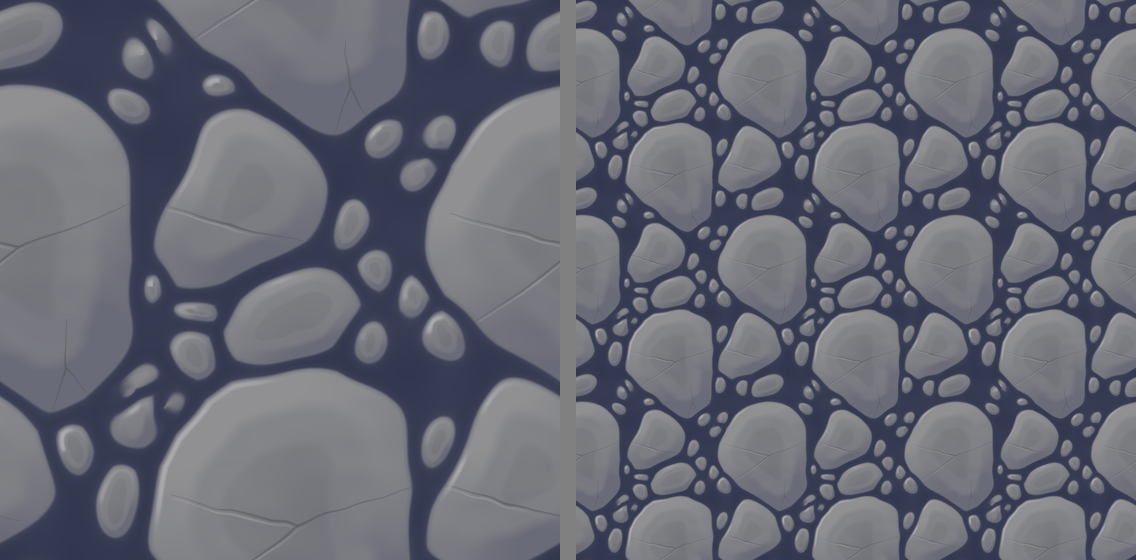
Left, the tile; right, the same tile 3 across and 3 down.
A WebGL 2 fragment shader for this texture:

```glsl
#version 300 es
precision highp float;
uniform vec2 u_resolution;
out vec4 fragColor;

const float PEBBLE_GRID = 7.0;
const float HALF_GAP = 0.010;
const vec3 MORTAR = vec3(0.205, 0.225, 0.318);
const vec3 HALO = vec3(0.30, 0.31, 0.38);
const vec3 BODY = vec3(0.495, 0.50, 0.518);
const vec3 LIT = vec3(0.565, 0.565, 0.575);
const vec3 SHADE = vec3(0.415, 0.42, 0.47);
const vec3 GLINT = vec3(0.68, 0.68, 0.70);
const vec3 CRACK = vec3(0.34, 0.34, 0.36);

// The two closest stones: distances, plus offset, size and kind of the first.
struct Nearest { float first; float second; vec2 local; float size; int kind; };

vec2 hash2(vec2 p) {
    vec3 a = fract(p.xyx * vec3(0.1031, 0.1030, 0.0973));
    a += dot(a, a.yzx + 33.33);
    return fract((a.xx + a.yz) * a.zy);
}

// Value noise that wraps after freq cells.
float noise(vec2 p, vec2 freq) {
    vec2 cell = floor(p * freq), f = fract(p * freq);
    f = f * f * (3.0 - 2.0 * f);
    vec2 lo = mod(cell, freq), hi = mod(cell + 1.0, freq);
    return mix(mix(hash2(lo).x, hash2(vec2(hi.x, lo.y)).x, f.x),
               mix(hash2(vec2(lo.x, hi.y)).x, hash2(hi).x, f.x), f.y);
}

float smoothMax(float a, float b, float k) {
    float h = max(k - abs(a - b), 0.0) / k;
    return max(a, b) + h * h * k * 0.25;
}

float ellipse(vec2 q, vec2 radii) {
    float k = length(q / radii);
    return k * (k - 1.0) / max(length(q / (radii * radii)), 1e-4);
}

float boulder(vec2 q) {
    float d = ellipse(q - vec2(0.03, 0.0), vec2(0.27, 0.30));
    d = smoothMax(d, q.x - 0.235, 0.04);
    return smoothMax(d, dot(q, vec2(-0.6, -0.8)) - 0.195, 0.04);
}

float wedge(vec2 q) {
    float d = ellipse(q, vec2(0.17, 0.178));
    d = smoothMax(d, dot(q, vec2(-0.91, 0.42)) - 0.105, 0.04);
    return smoothMax(d, dot(q, vec2(0.44, -0.90)) - 0.115, 0.04);
}

float oval(vec2 q) {
    vec2 along = vec2(0.92, 0.39);
    return ellipse(vec2(dot(q, along), dot(q, vec2(-along.y, along.x))), vec2(0.135, 0.08));
}

void keep(inout Nearest n, float d, vec2 local, float size, int kind) {
    if (d < n.first) n = Nearest(d, n.first, local, size, kind);
    else n.second = min(n.second, d);
}

vec2 wrapped(vec2 offset) { return offset - floor(offset + 0.5); }

// Large stones sit on a centred lattice.
Nearest largeStones(vec2 p) {
    Nearest n = Nearest(9.0, 9.0, vec2(1.0), 1.0, 0);
    for (int i = 0; i < 2; i++) {
        float odd = float(i);
        vec2 shifted = p - 0.5 * odd;
        vec2 q = wrapped(shifted - vec2(0.5, 0.05));
        keep(n, boulder(q), q, 0.24, 0);
        float scale = 1.0 + 0.1 * odd;
        q = wrapped(shifted - vec2(0.415, 0.63));
        keep(n, wedge(q / scale) * scale, q, 0.16 * scale, 1);
        scale = 1.0 - 0.3 * odd;
        q = wrapped(shifted - vec2(0.52, 0.43));
        keep(n, oval(q / scale) * scale, q, 0.09 * scale, 2);
    }
    return n;
}

// Pebbles fill the free room, stretched along the stone beside them.
void addPebbles(vec2 p, inout Nearest n) {
    vec2 cell = floor(p * PEBBLE_GRID);
    for (int k = 0; k < 9; k++) {
        vec2 id = cell + vec2(k % 3 - 1, k / 3 - 1);
        vec2 key = mod(id, PEBBLE_GRID);
        vec2 shape = hash2(key + 31.0);
        vec2 seed = (id + 0.5 + 0.7 * (hash2(key) - 0.5)) / PEBBLE_GRID;
        Nearest host = largeStones(seed);
        if (host.first < -0.02) continue;
        vec2 axis = normalize(host.local);
        seed += axis * max(0.04 - host.first, 0.0);
        float room = largeStones(seed).first;
        if (room < 0.022) continue;
        float radius = min(room - 0.005, mix(0.035, 0.065, shape.x));
        vec2 q = p - seed;
        vec2 turned = vec2(dot(q, vec2(-axis.y, axis.x)), dot(q, axis));
        keep(n, ellipse(turned, radius * vec2(mix(1.15, 1.7, shape.y), 1.0)), q, radius, 3);
    }
}

// Three tapering arms leaving a hub.
float crackStar(vec2 q, vec2 hub, vec3 angles, float reach) {
    float ink = 0.0;
    for (int i = 0; i < 3; i++) {
        vec2 dir = vec2(cos(angles[i]), sin(angles[i]));
        float along = clamp(dot(q - hub, dir) / reach, 0.0, 1.0);
        float width = mix(0.0035, 0.0018, along);
        ink = max(ink, (1.0 - 0.6 * along) * smoothstep(width, 0.0, length(q - hub - dir * along * reach)));
    }
    return ink;
}

float cracks(vec2 q, int kind) {
    if (kind == 0) return max(crackStar(q, vec2(0.035, 0.01), vec3(2.92, 3.75, 0.35), 0.24),
                              crackStar(q, vec2(0.12, -0.21), vec3(1.57, -0.9, -1.9), 0.09));
    return kind == 1 ? crackStar(q, vec2(0.0, -0.03), vec3(2.9, -0.24, 2.9), 0.13) : 0.0;
}

vec3 paintStone(vec2 p, Nearest n, float depth) {
    vec2 dir = normalize(n.local + 1e-5);
    vec2 sun = vec2(-0.45, 0.89);
    float dabs = noise(p, vec2(7.0, 11.0)) * 0.6 + noise(p, vec2(17.0, 29.0)) * 0.4 - 0.5;
    float inner = depth / n.size + dabs * 0.12;
    float rim = 1.0 - smoothstep(0.2, 0.36, inner);
    float tone = dot(dir, sun) * rim * 0.85 + 0.4 * dot(n.local, sun) / n.size + dabs * 0.55;
    vec3 color = mix(BODY, tone > 0.0 ? LIT : SHADE, min(abs(tone), 1.0));
    color -= 0.022 * smoothstep(0.5, 0.58, inner);

    // Cracks with a pale lip below
    vec2 q = n.local + 0.006 * (noise(p, vec2(31.0)) - 0.5);
    float lip = cracks(q + vec2(0.0, 0.006), n.kind) * smoothstep(0.08, -0.08, q.x);
    color = mix(color, GLINT, 0.6 * lip);
    color = mix(color, CRACK, 0.7 * cracks(q, n.kind));

    // Soft dark edge and broken glint
    color = mix(SHADE, color, 0.45 + 0.55 * smoothstep(0.0, 0.010, depth));
    float glint = smoothstep(0.007, 0.001, abs(depth - 0.009));
    glint *= smoothstep(0.5, 0.95, dot(dir, vec2(-0.75, 0.66))) * smoothstep(0.25, 0.6, noise(p, vec2(9.0)));
    return mix(color, GLINT, 0.85 * glint);
}

void main() {
    vec2 uv = gl_FragCoord.xy / u_resolution;
    vec2 p = uv + 0.010 * (vec2(noise(uv, vec2(13.0)), noise(uv + 0.37, vec2(13.0))) - 0.5);
    Nearest n = largeStones(p);
    addPebbles(p, n);
    float d = smoothMax(n.first, (n.first - n.second) * 0.5 + HALF_GAP, 0.02);

    vec3 mortar = mix(MORTAR, HALO, 0.6 * exp(-max(d, 0.0) / 0.006));
    mortar += 0.02 * (noise(uv, vec2(15.0, 12.0)) - 0.5);
    float soft = max(0.003, 1.0 / u_resolution.y);
    float cover = smoothstep(soft, -soft, d);
    fragColor = vec4(mix(mortar, paintStone(p, n, max(-d, 0.0)), cover), 1.0);
}
```
